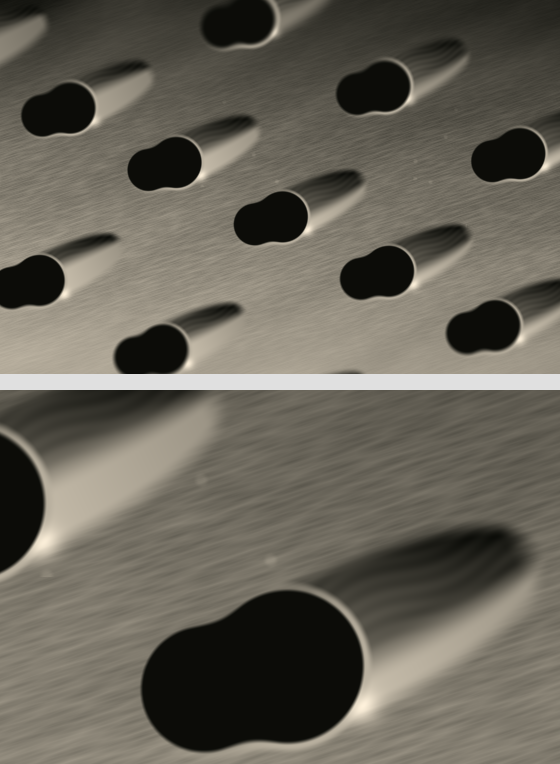
Top: the whole. Bottom: its middle third, enlarged.
A Shadertoy shader for this texture:

```glsl
vec2 hash2(vec2 p) {
    p = vec2(dot(p, vec2(127.1, 311.7)), dot(p, vec2(269.5, 183.3)));
    return fract(sin(p) * 43758.5);
}

// Distance to the nearest scattered cell point
float cellular(vec2 p) {
    vec2 cell = floor(p), f = fract(p);
    float nearest = 2.0;
    for (int y = -1; y <= 1; y++)
        for (int x = -1; x <= 1; x++) {
            vec2 o = vec2(x, y);
            nearest = min(nearest, length(o + hash2(cell + o) - f));
        }
    return nearest;
}

float smoothMin(float a, float b, float k) {
    float h = max(k - abs(a - b), 0.0) / k;
    return min(a, b) - h * h * k * 0.25;
}

// Bean-shaped opening: a large right lobe joined to a smaller left one
float holeDistance(vec2 d) {
    return smoothMin(length(d - vec2(0.031, 0.002)) - 0.068,
                     length(d + vec2(0.043, 0.018)) - 0.056, 0.025);
}

// Brushed sheet: broad falloff, mottling, streaks and specks
float sheetLight(vec2 p, float focus) {
    float light = 1.03 - 0.5 * p.y - 0.36 * p.y * p.y - 0.12 * (p.x - 0.75);
    light -= 0.3 * (1.0 - smoothstep(0.0, 0.4, length(p - vec2(0.0, 1.05))));

    vec2 g = mat2(0.95, -0.31, 0.31, 0.95) * p;
    light += 0.025 * sin(g.y * 23.0 + 2.0 * sin(g.x * 4.0))
           + 0.018 * sin(g.y * 51.0 - g.x * 7.0 + sin(g.x * 9.0));

    float grain = cellular(g * vec2(14.0, 150.0)) - 0.5
                + 0.7 * (cellular(g * vec2(30.0, 290.0) + 7.0) - 0.5);
    light += grain * mix(0.04, 0.16, focus);

    float speck = 1.0 - smoothstep(0.02, 0.07, cellular(p * 9.0 + 3.0));
    return light + 0.12 * speck * focus * step(0.75, hash2(floor(p * 4.0)).x);
}

// Raised tongue, polished rim and opening, laid over the sheet
float addPunch(float light, vec2 p, vec2 center, float blur) {
    vec2 d = p - center;
    vec2 q = mat2(0.904, -0.428, 0.428, 0.904) * d;

    // Tongue tapering to a tip, dark above and bright below
    float t = clamp(q.x / 0.283, 0.0, 1.0);
    float halfWidth = 0.068 * sqrt(1.0 - t * t * t) + 0.001;
    float across = (q.y + 0.014) / halfWidth;
    float edge = abs(q.y + 0.014) - halfWidth;
    float cover = (1.0 - smoothstep(-0.012 - blur, 0.006 + blur, edge))
                * smoothstep(0.02, 0.24, t) * (1.0 - smoothstep(0.88, 1.0, t));
    float lift = 0.65 * (1.0 - smoothstep(0.1, 0.9, center.x));
    float lit = 1.0 - smoothstep(lift - 0.75, lift - 0.1, across);
    float dome = mix(0.46, 0.1, smoothstep(0.25, 0.9, t))
               - 0.22 * smoothstep(0.1, 0.9, across);
    float shine = (1.3 - 0.5 * smoothstep(0.5, 1.0, center.y)) * mix(1.08, 0.7, t);
    dome += 0.03 * sin(q.y * 420.0 + 3.0 * sin(q.x * 40.0)) * (1.0 - lit);
    light = mix(light, mix(dome, shine, lit), cover);

    // Rim, brightest towards the lower right
    float hole = holeDistance(d);
    float ring = 1.0 - smoothstep(0.0, 0.005 + blur, abs(hole - 0.003));
    float facing = dot(d / (length(d) + 0.001), vec2(0.9, -0.43));
    light = mix(light, 1.15, ring * smoothstep(-0.7, 0.9, facing));
    vec2 s = d - vec2(0.098, -0.035);
    light += 0.45 * exp(-dot(s, s) * 4500.0);

    return mix(light, -0.1, 1.0 - smoothstep(-blur, blur, hole));
}

void mainImage(out vec4 fragColor, in vec2 fragCoord) {
    vec2 p = fragCoord / iResolution.y;

    // Shallow depth of field around the middle band
    float defocus = abs(p.y - 0.45);
    float focus = 1.0 - smoothstep(0.1, 0.5, defocus);
    float blur = max(0.002 + 0.04 * defocus * defocus, 1.0 / iResolution.y);
    float light = sheetLight(p, focus);

    // Each diagonal row: first centre, then spacing
    vec4 rows[3] = vec4[3](vec4(0.637, 0.947, 0.361, -0.180),
                           vec4(0.156, 0.709, 0.284, -0.1455),
                           vec4(0.074, 0.248, 0.330, -0.186));
    for (int r = 0; r < 3; r++)
        for (int k = -1; k < 5; k++)
            light = addPunch(light, p, rows[r].xy + float(k) * rows[r].zw, blur);

    vec3 shadow = vec3(0.10, 0.10, 0.08), steel = vec3(0.64, 0.61, 0.55);
    fragColor = vec4(clamp(mix(shadow, steel, light), 0.0, 1.0), 1.0);
}
```
